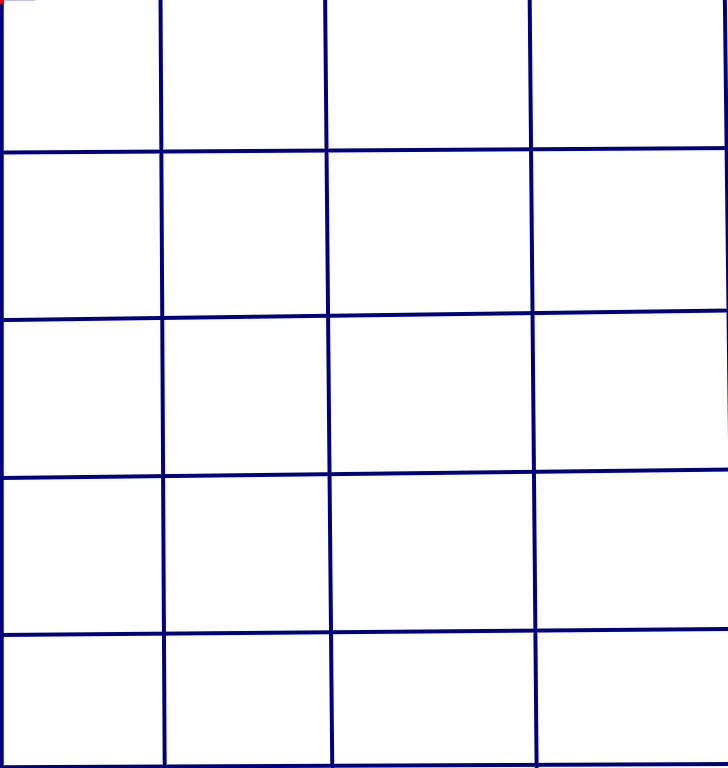
Give the GLSL for this pattern, as a WebGL 2 fragment shader.

```glsl
#version 300 es
precision highp float;
// Draws a hand-ruled grid of navy lines on white, with uneven spacing and tilt.
// Each rule is a straight line between two edge positions; its distance gives
// smooth coverage. A red dot and a faint streak mark the upper left corner.
uniform vec2 u_resolution;
out vec4 outColor;

#define RULES 5
#define HALF_WIDTH 0.0026
#define DOT_RADIUS 0.0052
#define STREAK_LENGTH 0.046
#define STREAK_DEPTH 0.0014
#define PAPER vec3(1.0)
#define NAVY vec3(0.005, 0.005, 0.49)
#define RED vec3(0.95, 0.0, 0.02)
#define LAVENDER vec3(0.78, 0.76, 0.88)

// Upright rules: x at the top and bottom edges, as parts of the width.
const vec2 UPRIGHT[RULES] = vec2[RULES](
    vec2(0.0024, 0.0024), vec2(0.2205, 0.2262), vec2(0.4466, 0.4564),
    vec2(0.7276, 0.7371), vec2(0.9957, 1.0080));

// Level rules: depth at the left and right edges, as parts of the height.
const vec2 LEVEL[RULES] = vec2[RULES](
    vec2(0.1986, 0.1928), vec2(0.4168, 0.4043), vec2(0.6224, 0.6114),
    vec2(0.8268, 0.8190), vec2(0.9990, 0.9948));

// Distance from a rule, where ends are its offsets at t = 0 and t = 1.
float ruleDistance(float offset, float t, vec2 ends, float span) {
    float slope = (ends.y - ends.x) / span;
    return abs(offset - mix(ends.x, ends.y, t)) * inversesqrt(1.0 + slope * slope);
}

// Antialiased coverage of a shape from its signed distance.
float coverage(float signedDistance, float pixel) {
    return clamp(0.5 - signedDistance / pixel, 0.0, 1.0);
}

void main() {
    // Height is one unit; depth runs down from the top edge.
    float pixel = 1.0 / u_resolution.y;
    float aspect = u_resolution.x / u_resolution.y;
    vec2 uv = gl_FragCoord.xy / u_resolution;
    vec2 p = vec2(uv.x * aspect, 1.0 - uv.y);

    // Nearest rule of either direction.
    float nearest = 1.0;
    for (int i = 0; i < RULES; i++) {
        float upright = ruleDistance(p.x, p.y, UPRIGHT[i] * aspect, 1.0);
        float level = ruleDistance(p.y, uv.x, LEVEL[i], aspect);
        nearest = min(nearest, min(upright, level));
    }

    // Paper, corner streak, rules, then the corner dot.
    float streak = max(p.x - STREAK_LENGTH, p.y - STREAK_DEPTH);
    vec3 color = mix(PAPER, LAVENDER, coverage(streak, pixel));
    color = mix(color, NAVY, coverage(nearest - HALF_WIDTH, pixel));
    color = mix(color, RED, coverage(length(p) - DOT_RADIUS, pixel));
    outColor = vec4(color, 1.0);
}
```
